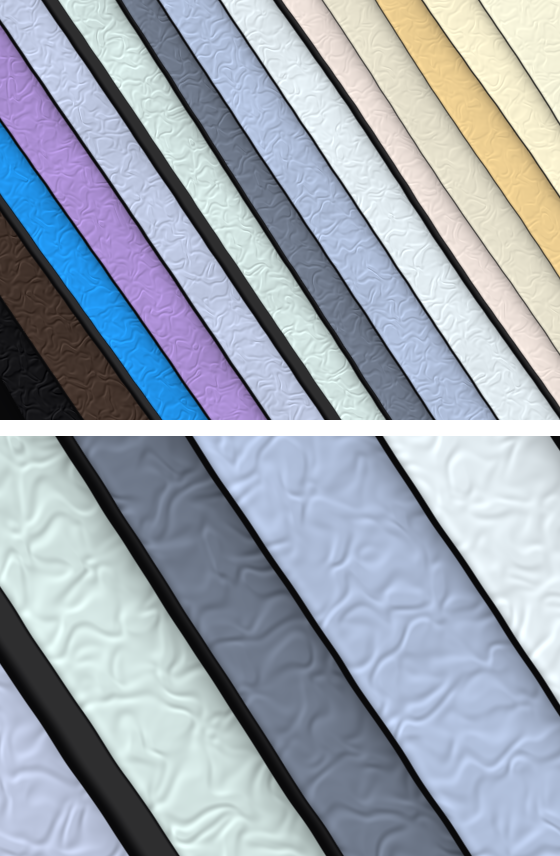
Top, the full canvas; bottom, a detail of the centre.
A WebGL 2 fragment shader for this texture:

```glsl
#version 300 es
precision highp float;
// Fourteen embossed leather swatches fanned out in slanted overlapping strips.
// Each sheet covers everything right of its slanted edge, painted left to right;
// dark gaps, soft contact shadows and a warped gradient-noise grain give depth.
uniform vec2 u_resolution;
out vec4 fragColor;

const int SHEETS = 14;

// Per sheet: edge x at the top, edge x at the bottom, width of the gap before it.
const vec3 EDGES[SHEETS] = vec3[SHEETS](
    vec3(-0.514, 0.061, 0.000), vec3(-0.472, 0.200, 0.008),
    vec3(-0.328, 0.385, 0.030), vec3(-0.194, 0.503, 0.007),
    vec3(-0.030, 0.646, 0.009), vec3(0.139, 0.812, 0.040),
    vec3(0.288, 0.932, 0.014), vec3(0.378, 1.038, 0.006),
    vec3(0.526, 1.189, 0.006), vec3(0.672, 1.350, 0.020),
    vec3(0.764, 1.434, 0.002), vec3(0.894, 1.552, 0.002),
    vec3(1.010, 1.694, 0.003), vec3(1.141, 1.786, 0.003));

const vec3 LEATHERS[SHEETS] = vec3[SHEETS](
    vec3(0.08, 0.08, 0.09), vec3(0.26, 0.20, 0.17),
    vec3(0.13, 0.59, 0.94), vec3(0.67, 0.56, 0.83),
    vec3(0.75, 0.79, 0.89), vec3(0.83, 0.90, 0.89),
    vec3(0.44, 0.48, 0.55), vec3(0.69, 0.75, 0.86),
    vec3(0.89, 0.93, 0.95), vec3(0.94, 0.89, 0.86),
    vec3(0.90, 0.88, 0.80), vec3(0.93, 0.81, 0.57),
    vec3(0.98, 0.95, 0.82), vec3(0.97, 0.96, 0.86));

const vec3 SLOT_BLACK = vec3(0.035, 0.035, 0.04);
const vec3 GAP_CHARCOAL = vec3(0.18, 0.18, 0.185);
const float EDGE_COS = 0.83; // turns horizontal into perpendicular distance

vec2 hashGradient(vec2 cell) {
    vec3 q = fract(cell.xyx * vec3(0.1031, 0.1030, 0.0973));
    q += dot(q, q.yzx + 33.33);
    float angle = 6.2832 * fract((q.x + q.y) * q.z);
    return vec2(cos(angle), sin(angle));
}

float gradientNoise(vec2 p) {
    vec2 i = floor(p), f = fract(p);
    vec2 u = f * f * f * (f * (f * 6.0 - 15.0) + 10.0);
    vec2 e = vec2(1.0, 0.0);
    float a = dot(hashGradient(i), f);
    float b = dot(hashGradient(i + e.xy), f - e.xy);
    float c = dot(hashGradient(i + e.yx), f - e.yx);
    float d = dot(hashGradient(i + e.xx), f - e.xx);
    return mix(mix(a, b, u.x), mix(c, d, u.x), u.y);
}

// Rounded pebbles divided by creases along the zero lines of warped noise.
float pebbleHeight(vec2 p) {
    vec2 warp = vec2(gradientNoise(p * 27.0), gradientNoise(p * 27.0 + 19.0));
    float pebbles = abs(gradientNoise(p * 36.0 + warp * 1.1));
    float pores = gradientNoise(p * 95.0 + warp);
    return smoothstep(0.0, 0.34, pebbles) + 0.22 * pores;
}

// Relief lit from the upper left, as a signed brightness change.
float emboss(vec2 p, vec2 toLight) {
    return pebbleHeight(p) - pebbleHeight(p + toLight);
}

// Signed distance to a slanted edge, positive on its sheet.
float edgeDistance(vec2 p, vec3 edge, float wave, float phase) {
    float drop = 1.0 - p.y;
    float bend = wave * sin(drop * 8.0 + phase);
    float nick = 0.0018 * gradientNoise(vec2(drop * 26.0, phase * 7.0));
    return (p.x - mix(edge.x, edge.y, drop) + bend + nick) * EDGE_COS;
}

void main() {
    vec2 p = gl_FragCoord.xy / u_resolution.y;
    float aa = 1.0 / u_resolution.y;
    vec3 color = SLOT_BLACK;
    float leather = 0.0;
    float sheet = 0.0;

    for (int i = 0; i < SHEETS; i++) {
        float n = float(i);
        float wave = 0.0008 + 0.0035 * step(8.5, n); // warm sheets curl more
        float d = edgeDistance(p, EDGES[i], wave, n * 1.7);
        float gap = EDGES[i].z * EDGE_COS;

        // Contact shadow on the sheet below, softer beside open gaps
        float strength = mix(0.30, 0.14, smoothstep(0.012, 0.03, gap));
        color *= 1.0 - strength * exp(-max(-d - gap, 0.0) / 0.014);

        // Gap: black at the lower sheet, charcoal where it opens wide
        float gapMask = smoothstep(-aa, aa, d + gap);
        float openness = smoothstep(0.003, 0.014, d + gap) * smoothstep(0.0, 0.003, -d);
        color = mix(color, mix(SLOT_BLACK, GAP_CHARCOAL, openness), gapMask * step(0.001, gap));
        leather *= 1.0 - gapMask;

        // Sheet with a dark cut side and a faint lit rim
        float sheetMask = smoothstep(-aa, aa, d);
        float rim = 0.05 * exp(-pow((d - 0.006) / 0.004, 2.0));
        float cut = 0.22 * exp(-max(d, 0.0) / 0.0025);
        color = mix(color, LEATHERS[i] * (1.0 + rim - cut), sheetMask);
        leather = mix(leather, 1.0, sheetMask);
        sheet += step(0.0, d);
    }

    // Grain: shifted for each sheet, calmer on the smooth warm sheets
    vec2 grainPoint = p + sheet * vec2(3.17, 1.73);
    float relief = emboss(grainPoint, vec2(-0.0022, 0.0034));
    float calm = mix(1.0, 0.45, smoothstep(8.0, 10.0, sheet));
    float darkness = 1.0 - smoothstep(0.1, 0.6, dot(color, vec3(0.3, 0.6, 0.1)));
    float mottle = gradientNoise(grainPoint * 5.0) + 0.6 * gradientNoise(grainPoint * 14.0);
    color *= 1.0 + leather * (0.13 * calm * relief + 0.06 * calm * mottle);
    color += leather * darkness * 0.055 * relief;

    fragColor = vec4(clamp(color, 0.0, 1.0), 1.0);
}
```
